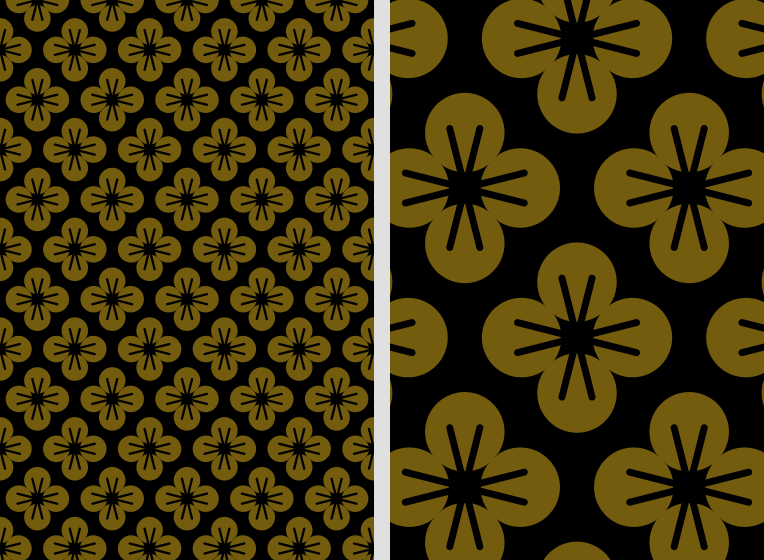
Left, the full canvas; right, a detail of the centre.
Write a Shadertoy shader that draws this pattern.

```glsl
float segment(vec2 p, vec2 a, vec2 b) {
    vec2 ab = b - a;
    return length(p - a - ab * clamp(dot(p - a, ab) / dot(ab, ab), 0.0, 1.0));
}

// Offset from the nearest point of a rectangular lattice
vec2 latticeOffset(vec2 p, vec2 period) {
    return p - period * round(p / period);
}

// Four round petals, cut by a dark eye and paired stamens
float flower(vec2 p) {
    p = abs(p);
    if (p.y > p.x) p = p.yx;
    float petal = length(p - vec2(0.247, 0.0)) - 0.177;
    float stamen = segment(p, vec2(0.0), vec2(0.265, 0.067)) - 0.0155;
    float eye = length(p) - 0.072;
    return max(petal, -min(stamen, eye));
}

void mainImage(out vec4 fragColor, in vec2 fragCoord) {
    // Five columns across, rows counted from the top edge
    float scale = 5.0 / iResolution.x;
    vec2 p = vec2(fragCoord.x, iResolution.y - fragCoord.y) * scale;

    // Two interleaved lattices form the staggered rows
    vec2 period = vec2(1.0, 4.0 / 3.0);
    vec2 a = latticeOffset(p - vec2(0.5, 0.0), period);
    vec2 b = latticeOffset(p - vec2(0.0, 0.5 * period.y), period);
    float d = flower(dot(a, a) < dot(b, b) ? a : b);

    float coverage = clamp(0.5 - d / scale, 0.0, 1.0);
    vec3 gold = vec3(0.45, 0.36, 0.05);
    fragColor = vec4(gold * coverage, 1.0);
}
```
